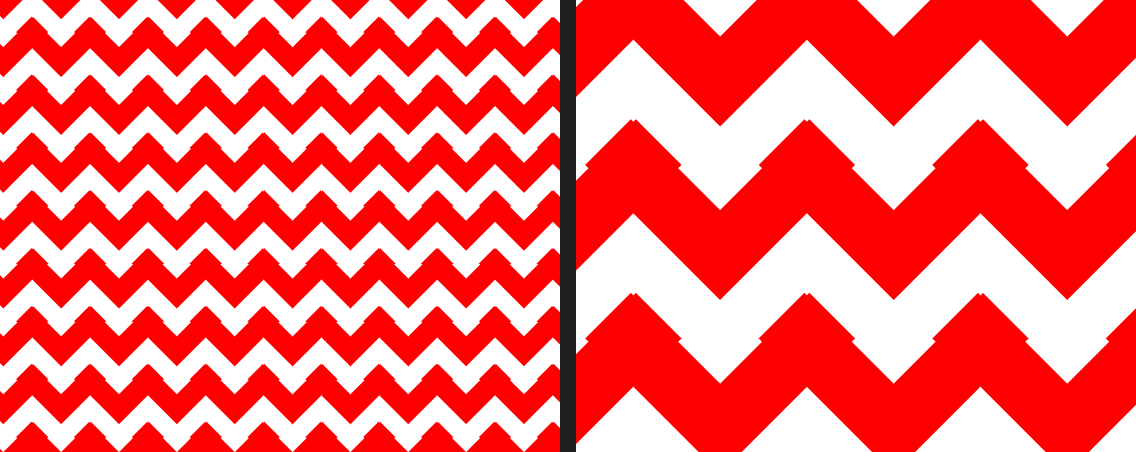
Left: the whole. Right: its middle third, enlarged.
Give the GLSL for this pattern, as a WebGL 2 fragment shader.

```glsl
#version 300 es
precision highp float;
// Red and white chevron stripes with small raised, notched caps on each peak.

#define REPEATS 9.68              // tiles across the canvas width
#define PEAK vec2(0.557, 0.315)   // first peak, in tiles from the top left
#define THICKNESS 0.518           // vertical thickness of a stripe
#define CAP_RISE 0.038            // height of the cap above the stripe
#define CAP_END 0.517             // reach of the cap down each slope
#define NOTCH 0.009               // depth offset of the nick at the tip
#define RED vec3(1.0, 0.0, 0.0)
#define WHITE vec3(1.0)

uniform vec2 u_resolution;
out vec4 fragColor;

// Signed distance to the stripes in tile units, positive inside.
float chevron(vec2 p) {
    // Horizontal distance to the nearest peak
    float side = abs(fract(p.x - PEAK.x + 0.5) - 0.5);

    // Depth below the upper zigzag edge, repeated down the canvas
    float depth = fract(p.y - PEAK.y - side + 0.2) - 0.2;

    // Position along the slope, measured from the tip
    float along = depth + 2.0 * side;

    // Cap: raised edge, square ends and a nick in the middle
    float cap = min(depth + CAP_RISE, min(CAP_END - along, along + NOTCH));

    // Every edge runs at 45 degrees
    return min(max(depth, cap), THICKNESS - depth) * inversesqrt(2.0);
}

void main() {
    float pixel = REPEATS / u_resolution.x;
    vec2 fromTop = vec2(gl_FragCoord.x, u_resolution.y - gl_FragCoord.y);
    float ink = clamp(chevron(fromTop * pixel) / pixel + 0.5, 0.0, 1.0);
    fragColor = vec4(mix(WHITE, RED, ink), 1.0);
}
```
